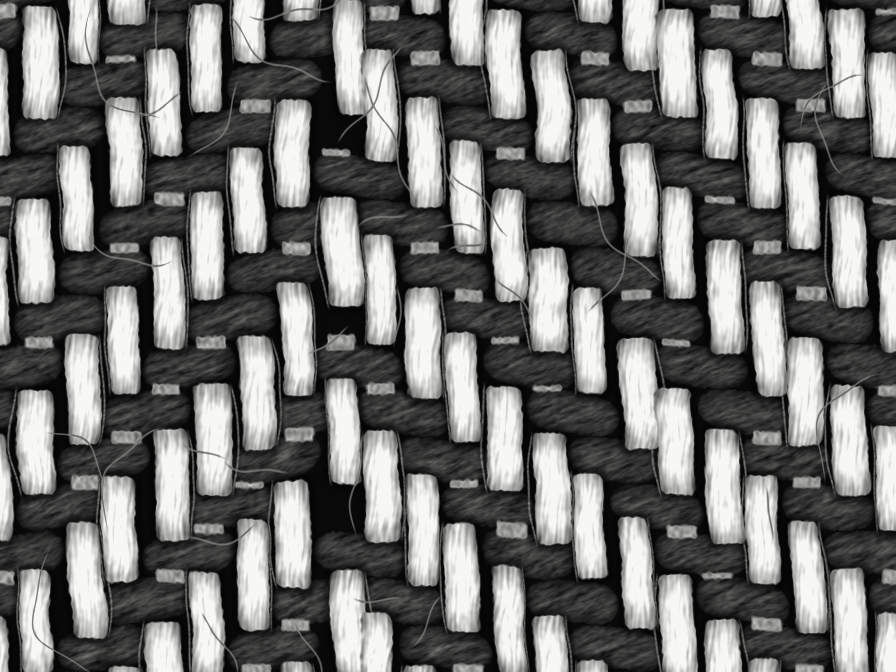
This texture is drawn by a Shadertoy shader. Its source:

```glsl
// Coarse herringbone cloth: pale warp floats over dark weft, a 2/2 twill whose
// diagonal reverses at one column. Threads are rounded boxes in a grid of
// 21 columns by 14.25 picks, with fibre noise, loose strands and stray hairs.

vec2 hash2(vec2 p) {
    vec3 a = fract(p.xyx * vec3(.1031, .1030, .0973));
    a += dot(a, a.yzx + 33.33);
    return fract((a.xx + a.yz) * a.zy);
}

float gradientNoise(vec2 p) {
    vec2 i = floor(p), f = fract(p);
    vec2 u = f * f * (3. - 2. * f), e = vec2(1, 0);
    float a = dot(hash2(i) * 2. - 1., f);
    float b = dot(hash2(i + e) * 2. - 1., f - e);
    float c = dot(hash2(i + e.yx) * 2. - 1., f - e.yx);
    float d = dot(hash2(i + 1.) * 2. - 1., f - 1.);
    return mix(mix(a, b, u.x), mix(c, d, u.x), u.y);
}

float roundBox(vec2 p, vec2 halfSize, float radius) {
    vec2 q = abs(p) - halfSize + radius;
    return length(max(q, 0.)) + min(max(q.x, q.y), 0.) - radius;
}

// Height of a warp float in its column; the twill reverses after column 7
float floatCentre(float column) {
    return column < 7.5 ? 2.25 - column : column - 6.75;
}

void mainImage(out vec4 fragColor, in vec2 fragCoord) {
    vec2 uv = fragCoord / iResolution.xy;
    vec2 p = vec2(uv.x * 21. + .08, (1. - uv.y) * 14.25);
    float soft = max(.035, 21. / iResolution.x);
    p += .12 * vec2(gradientNoise(p * .6), gradientNoise(p * .6 + 40.));

    float weft = 0., peek = 0., strand = 0., warpMask = 0., warpTone = 0., nearest = 1.;
    float fuzz = gradientNoise(p * vec2(9, 7));

    for (float k = -2.; k <= 1.; k++) {
        float column = floor(p.x + .5) + k;
        float y = p.y - floatCentre(column);
        float cycle = floor(y / 4. + .5);
        vec2 d = vec2(p.x - column, y - 4. * cycle);
        vec2 r = hash2(vec2(column, cycle) + 7.);

        // Weft float, spanning this column and the next
        float side = column < 7.5 ? 1.5 : -1.5;
        vec2 w = vec2(d.x - .5, mod(d.y - side + 2., 4.) - 2.);
        w.y += .07 * side * w.x + .06 * fuzz;
        weft = max(weft, sqrt(max(0., 1. - pow(abs(w.x) / 1.1, 4.) - w.y * w.y / .21)));

        // Sunken warp glimpsed between two weft yarns
        vec2 s = hash2(vec2(column, floor(y / 4.)) + 91.);
        vec2 gap = vec2(d.x - .2 * (s.y - .5), mod(d.y, 4.) - 2.);
        float glimpse = roundBox(gap, vec2(.34, .06 + .1 * s.y), .06) + .06 * fuzz;
        peek = max(peek, step(.4, s.x) * smoothstep(soft, -soft, glimpse));

        // Warp float, leaning and uneven
        d.x -= .22 * (r.x - .5) + .05 * d.y + (column == 8. ? .2 : 0.);
        d.x -= .12 * gradientNoise(vec2(column * 3.3, p.y * 1.1));
        d.y -= .25 * (r.y - .5);
        float halfWidth = .4 + .08 * (r.y - .5);
        float edge = roundBox(d, vec2(halfWidth, 1.18 + .1 * (r.x - .5)), .17) + .05 * fuzz;
        float across = abs(d.x) / halfWidth;
        float fibre = gradientNoise(vec2(d.x * 13. + p.y * 1.5 + column * 9., p.y * 2.2));
        float tone = 1.04 - .5 * pow(across, 2.4) - .35 * smoothstep(.5, 1.25, abs(d.y));
        tone += .38 * fibre + .12 * fuzz;
        float mask = smoothstep(soft, -soft, edge);
        warpTone = mix(warpTone, tone, mask);
        warpMask = max(warpMask, mask);
        nearest = min(nearest, edge);

        // Loose strand bowing out beside the float
        float bow = sign(r.x - .5) * (halfWidth + .16 * r.y * cos(d.y * 1.4));
        strand = max(strand, smoothstep(soft * 1.3, 0., abs(d.x - bow)) * smoothstep(1.25, 1., abs(d.y)));
    }

    // Dark twisted weft, shaded where the warp overhangs it
    float twist = gradientNoise(vec2(p.x * 2.2 + p.y, p.y * 9. + p.x * 3.));
    float fine = gradientNoise(vec2(p.x * 7., p.y * 19. + p.x * 6.));
    float shade = .035 + .2 * weft * (1. + 1.3 * twist + .7 * fine);
    shade *= mix(.45, 1., smoothstep(0., .22, nearest));
    shade = mix(shade, .66 + .4 * fuzz, peek * .9);
    shade = mix(shade, .5 + .3 * fine, strand * .75);
    shade = mix(shade, warpTone, warpMask);

    // Stray hairs: pale over dark yarn, dark over pale yarn
    for (float n = 0.; n < 34.; n++) {
        vec2 a = hash2(vec2(n, 3.7)), b = hash2(vec2(n, 58.3));
        float angle = 6.283 * b.x, reach = .5 + b.y;
        vec2 q = mat2(cos(angle), sin(angle), -sin(angle), cos(angle)) * (p - a * vec2(21, 14.25));
        q.y -= (a.x - .5) * q.x * q.x + .08 * sin(q.x * 4. + n);
        float hair = smoothstep(soft * 1.2, 0., abs(q.y)) * smoothstep(reach, reach - .3, abs(q.x));
        shade = mix(shade, mix(.55, .25, smoothstep(.4, .7, shade)), hair * .7);
    }

    fragColor = vec4(clamp(shade, .02, .97) * vec3(1, 1, .988), 1);
}
```
